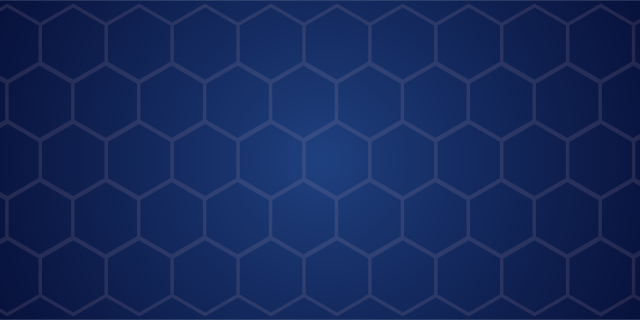
Give the GLSL for this pattern, as a WebGL 1 fragment shader.

```glsl
precision highp float;
// Five rows of translucent hexagon outlines over a blue radial glow.

uniform vec2 u_resolution;

// Lengths are fractions of the canvas height.
#define HEX_WIDTH 0.206
#define ROW_PITCH 0.1819
#define ROW_SHIFT 0.0529
#define STAGGER 0.493
#define HALF_LINE 0.0054
#define BORDER 0.002
#define GLOW_CORE vec3(0.122, 0.252, 0.500)
#define GLOW_RIM vec3(0.038, 0.086, 0.258)
#define LINE_TINT vec3(0.91, 0.72, 0.77)
#define LINE_ALPHA 0.12
#define BORDER_TINT vec3(0.62, 0.66, 0.74)
#define BORDER_ALPHA 0.3

// Signed distance to a regular pointy-top hexagon.
float hexDistance(vec2 p, float apothem) {
    p = abs(p);
    return max(p.x, dot(p, vec2(0.5, 0.8660254))) - apothem;
}

// Distance to the nearest outline; rows sit slightly apart,
// so the slanted strokes they share come out a little thicker.
float honeycombDistance(vec2 p) {
    float nearest = 1.0;
    for (int i = -2; i <= 2; i++) {
        float row = float(i);
        float stagger = STAGGER * mod(row + 2.0, 2.0);
        float column = (p.x - ROW_SHIFT) / HEX_WIDTH - stagger;
        vec2 local = vec2((fract(column + 0.5) - 0.5) * HEX_WIDTH,
                          p.y - row * ROW_PITCH);
        nearest = min(nearest, abs(hexDistance(local, 0.5 * HEX_WIDTH)));
    }
    return nearest;
}

void main() {
    float pixel = 1.0 / u_resolution.y;
    vec2 p = (gl_FragCoord.xy - 0.5 * u_resolution) * pixel;

    // Background glow, falling off a little faster near the core
    float radius = min(length(p), 1.1);
    vec3 color = mix(GLOW_CORE, GLOW_RIM, radius * (1.14 - 0.14 * radius));

    // Honeycomb strokes
    float stroke = clamp((HALF_LINE - honeycombDistance(p)) / pixel + 0.5, 0.0, 1.0);
    color = mix(color, LINE_TINT, LINE_ALPHA * stroke);

    // Faint rules along the top and bottom
    float edge = 0.5 - abs(p.y);
    float rule = clamp((BORDER - edge) / pixel + 0.5, 0.0, 1.0);
    color = mix(color, BORDER_TINT, BORDER_ALPHA * rule);

    gl_FragColor = vec4(color, 1.0);
}
```
